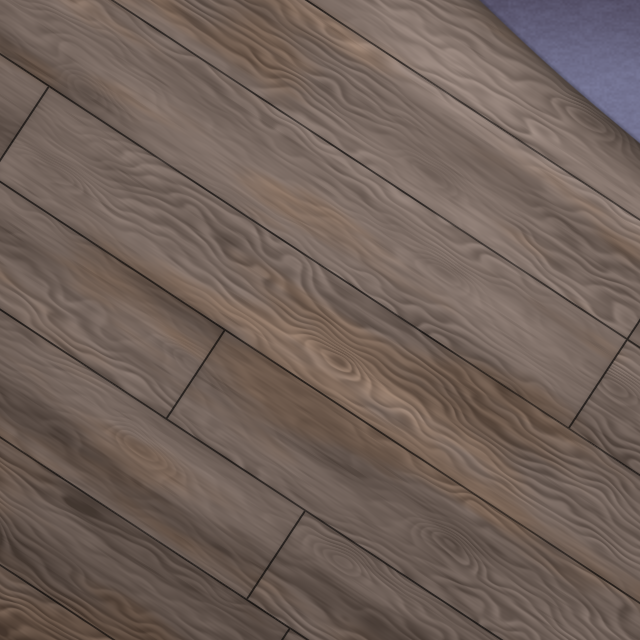
Reproduce this texture procedurally as a WebGL 1 fragment shader.

```glsl
precision highp float;
// Brown wooden floor of diagonal staggered planks, with a blue cloth over the top right corner.
// Each plank gets its own seed; its grain is the contour lines of a warped height field,
// bent round a few knots and overlaid with fine fibres and broad stains.
uniform vec2 u_resolution;

float hash(vec2 p) {
  vec3 q = fract(p.xyx * 0.1031);
  q += dot(q, q.yzx + 33.33);
  return fract((q.x + q.y) * q.z);
}

float noise(vec2 p) {
  vec2 i = floor(p), f = fract(p);
  f = f * f * (3.0 - 2.0 * f);
  return mix(mix(hash(i), hash(i + vec2(1, 0)), f.x),
             mix(hash(i + vec2(0, 1)), hash(i + vec2(1, 1)), f.x), f.y);
}

float fbm(vec2 p) {
  float sum = 0.0, amp = 0.53;
  for (int i = 0; i < 4; i++) {
    sum += amp * noise(p);
    p = p * 2.03 + 17.3;
    amp *= 0.5;
  }
  return sum;
}

// Lightness of the wood: "local" is the place on the plank, along and across
float woodTone(vec2 local, float seed) {
  vec2 w = local + vec2(seed * 17.0, seed * 9.0);
  float warp = fbm(w * vec2(3.2, 9.0));
  float rings = w.y * 62.0 + 8.0 * warp + 1.2 * noise(w * vec2(22.0, 45.0));
  float core = 0.0;

  // Knots pull the rings into long closed loops
  for (int i = 0; i < 3; i++) {
    float k = float(i) + seed * 40.0;
    vec2 centre = vec2((float(i) + hash(vec2(k, 3.7))) * 0.53, 0.025 + 0.115 * hash(vec2(k, 8.1)));
    vec2 d = (local - centre + vec2(0.08, 0.02) * (warp - 0.5)) / vec2(0.06, 0.019);
    float bump = exp(-dot(d, d));
    rings += 4.0 * bump;
    core += bump * bump;
  }

  // Each ring darkens slowly, then ends sharply
  float t = fract(rings);
  float line = smoothstep(0.0, 0.7, t) * (1.0 - smoothstep(0.72, 1.0, t));
  float strength = 0.25 + 0.95 * smoothstep(0.25, 0.75, noise(w * vec2(4.0, 15.0) + 5.0));
  strength *= 0.5 + 0.9 * noise(w * vec2(18.0, 90.0));
  float stain = fbm(w * vec2(2.2, 17.0) + 31.0);
  float fibre = noise(w * vec2(26.0, 330.0));
  float pore = smoothstep(0.68, 0.95, noise(w * vec2(16.0, 170.0) + 60.0));
  return 0.75 * (stain - 0.5) - 0.25 * (line - 0.4) * strength
       + 0.11 * (fibre - 0.5) - 0.09 * pore - 0.13 * core + 0.1 * (seed - 0.5);
}

void main() {
  vec2 p = gl_FragCoord.xy / u_resolution;
  p.y = 1.0 - p.y;
  float px = 1.0 / min(u_resolution.x, u_resolution.y);

  // Plank layout: x runs along the boards, y across them
  vec2 q = vec2(dot(p, vec2(0.835, 0.55)), dot(p, vec2(-0.55, 0.835)));
  float across = (q.y - 0.0703) * 6.0;
  float row = floor(across);
  float r = max(row, -1.0);
  float along = (q.x - 0.138 - 0.5285 * r + 0.0895 * r * r) / 1.59;
  vec2 local = vec2(fract(along) * 1.59, fract(across) / 6.0);
  float seed = hash(vec2(row, floor(along)) + 23.0);

  // Tone, with a pale streak on one board and light falling from the upper right
  float tone = 0.45 + woodTone(local, seed);
  float streak = (q.y + 0.235 + 0.03 * (noise(q * vec2(5.0, 12.0)) - 0.5)) / 0.04;
  tone += 0.2 * exp(-streak * streak) * step(abs(row + 2.0), 0.5) * smoothstep(0.2, 0.55, q.x);
  vec2 toLight = p - vec2(0.68, 0.27);
  tone += 0.18 * exp(-5.0 * dot(toLight, toLight)) - 0.12 * smoothstep(0.45, 1.1, p.y);
  tone -= 0.06 * smoothstep(0.35, 0.0, p.x);
  vec3 color = mix(vec3(0.26, 0.215, 0.19), vec3(0.63, 0.56, 0.525), clamp(tone, 0.0, 1.0));
  color = mix(color, color * vec3(1.06, 0.99, 0.9), 0.8 * smoothstep(0.5, 0.75, fbm(q * vec2(3.0, 13.0) + 9.0)));

  // Thin dark seams, uneven along their length, with a faint worn bevel
  float side = min(local.y, 1.0 / 6.0 - local.y);
  float end = min(local.x, 1.59 - local.x);
  float wear = 0.35 + 0.35 * noise(q * vec2(14.0, 6.0));
  float seam = max(wear * (1.0 - smoothstep(0.0004, 0.0008 + px, side)),
                   0.6 * (1.0 - smoothstep(0.0005, 0.0009 + px, end)));
  color *= (1.0 - seam) * (1.0 - 0.12 * exp(-min(side, end) / 0.004));

  // Cloth corner: soft shadow on the floor, woven flecks, dim rim
  float cloth = dot(p - vec2(0.749, 0.0), vec2(0.666, -0.746)) + 0.004 * sin(p.y * 14.0);
  color *= 1.0 - 0.38 * exp(-max(-cloth, 0.0) / 0.013);
  float weave = noise(p * vec2(260.0, 300.0)) + noise(p * vec2(60.0, 190.0)) - 1.0;
  float sheen = smoothstep(-0.05, 0.15, p.y) * (1.0 - 0.3 * smoothstep(0.06, 0.17, cloth));
  vec3 fabric = mix(vec3(0.32, 0.30, 0.39), vec3(0.455, 0.455, 0.575), sheen + 0.2 * weave);
  fabric *= 0.8 + 0.2 * smoothstep(0.0, 0.007, cloth);
  color = mix(color, fabric, smoothstep(-px, px, cloth));

  gl_FragColor = vec4(color, 1.0);
}
```
